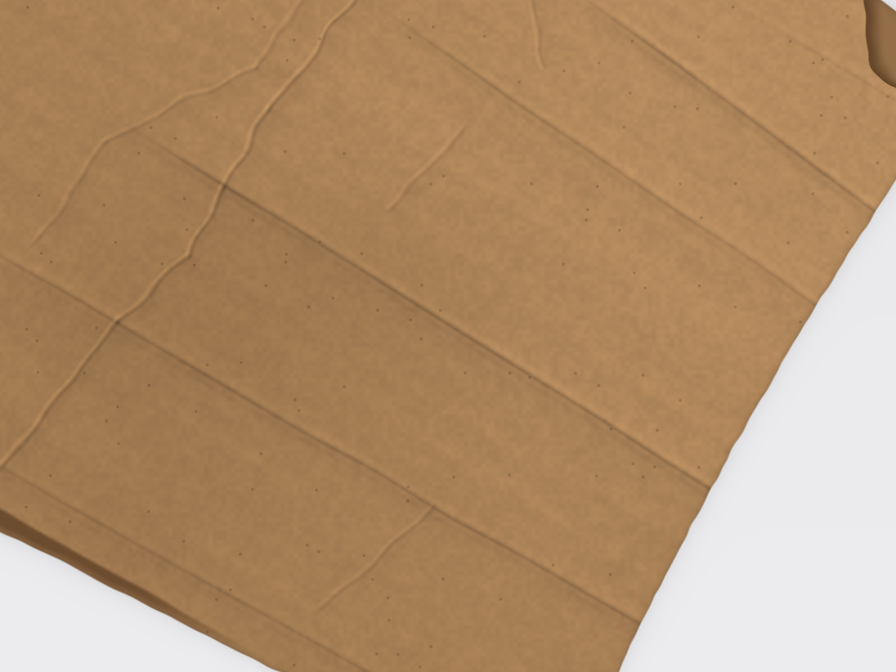
Write a Shadertoy shader that draws this texture.

```glsl
// A creased sheet of brown cardboard lying askew on a pale table.
// Fanned fold lines, wobbling wrinkles, paper grain and soft shading
// are layered on a sheet bounded by a curved side and a straight lower rim.

#define LIGHT_BOARD vec3(0.715, 0.548, 0.372)
#define SHADE_BOARD vec3(0.575, 0.432, 0.282)
#define DARK_BOARD vec3(0.39, 0.27, 0.16)
#define TABLE vec3(0.92, 0.92, 0.93)
#define CREASE_WIDTH 0.0032
#define WRINKLE_WIDTH 0.0030
#define GRAIN 0.055
#define SPECK_DENSITY 0.035

const int CREASE_COUNT = 6;
const int WRINKLE_COUNT = 11;

// Fold lines: height at x = 0, slope, x where it starts, strength
const vec4 CREASES[CREASE_COUNT] = vec4[](
    vec4(1.624, -0.580, 1.05, 0.25), vec4(1.645, -0.735, 0.80, 0.85),
    vec4(1.373, -0.681, 0.52, 0.60), vec4(0.934, -0.625, 0.15, 0.90),
    vec4(0.622, -0.580, -0.10, 0.75), vec4(0.305, -0.560, -0.10, 0.50));

// Wrinkles: start and end point; the first five form the long one
const vec4 WRINKLES[WRINKLE_COUNT] = vec4[](
    vec4(0.54, 1.02, 0.40, 0.84), vec4(0.40, 0.84, 0.33, 0.72),
    vec4(0.33, 0.72, 0.28, 0.62), vec4(0.28, 0.62, 0.174, 0.523),
    vec4(0.174, 0.523, 0.0, 0.305), vec4(0.47, 1.02, 0.38, 0.90),
    vec4(0.38, 0.90, 0.156, 0.79), vec4(0.156, 0.79, 0.05, 0.64),
    vec4(0.69, 0.81, 0.58, 0.69), vec4(0.642, 0.245, 0.477, 0.097),
    vec4(0.79, 1.0, 0.808, 0.90));

float hash(vec2 p) {
    vec3 q = fract(vec3(p.xyx) * 0.1031);
    q += dot(q, q.yzx + 33.33);
    return fract((q.x + q.y) * q.z);
}

float noise(vec2 p) {
    vec2 i = floor(p), f = fract(p);
    f = f * f * (3.0 - 2.0 * f);
    return mix(mix(hash(i), hash(i + vec2(1, 0)), f.x),
               mix(hash(i + vec2(0, 1)), hash(i + vec2(1, 1)), f.x), f.y);
}

float bell(float d, float width) { return exp(-d * d / (width * width)); }

// Thin dark fold with a pale lip above and a soft shadow below
float creaseRelief(vec2 p, vec4 c) {
    float wobble = 0.006 * (noise(vec2(p.x * 9.0, c.x * 40.0)) - 0.5);
    float d = (p.y - c.x - c.y * p.x - wobble) / length(vec2(1.0, c.y));
    float wear = 0.65 + 0.5 * noise(vec2(p.x * 14.0, c.x * 70.0));
    float relief = -0.17 * bell(d, CREASE_WIDTH) * wear
                 + 0.05 * bell(d - 0.008, 0.006)
                 - 0.06 * exp(-abs(d) / 0.035) * step(d, 0.0)
                 - 0.04 * bell(d + 0.012, 0.004) * wear;
    return relief * c.w * smoothstep(c.z, c.z + 0.2, p.x);
}

// Raised ridge: lit on one flank, shaded on the other
float wrinkleRelief(vec2 p, vec4 w) {
    vec2 span = w.zw - w.xy, q = p - w.xy;
    float t = dot(q, span) / dot(span, span);
    float d = (q.x * span.y - q.y * span.x) / length(span);
    d += 0.06 * t * (1.0 - t) * (noise(p * 22.0) - 0.5);
    float ends = smoothstep(-0.06, 0.02, t) * (1.0 - smoothstep(0.98, 1.06, t));
    return ends * (0.10 * bell(d - WRINKLE_WIDTH, WRINKLE_WIDTH)
                 - 0.12 * bell(d + WRINKLE_WIDTH, WRINKLE_WIDTH)
                 - 0.03 * bell(d + 0.012, 0.016));
}

// Sparse dark fibres, one per cell at most
float specks(vec2 p) {
    vec2 cell = floor(p * 60.0);
    vec2 centre = 0.25 + 0.5 * vec2(hash(cell + 7.0), hash(cell + 19.0));
    float r = length(fract(p * 60.0) - centre);
    return step(hash(cell + 41.0), SPECK_DENSITY) * (1.0 - smoothstep(0.06, 0.2, r));
}

vec3 boardColour(vec2 p) {
    // Broad light, falling off toward the lower left
    float light = 0.60 + 0.40 * (p.x - 0.5) + 0.35 * (p.y - 0.4);
    light -= 0.28 * bell(length((p - vec2(0.34, 0.50)) * vec2(0.8, 1.2)), 0.24);
    light += 0.14 * (noise(p * 5.0) - 0.5);
    vec3 colour = mix(SHADE_BOARD, LIGHT_BOARD, clamp(light, 0.0, 1.0));

    // Paper grain and faint flutes along the folds
    float grain = noise(p * 150.0) * 0.6 + noise(p * 70.0 + 9.0) * 0.4 - 0.5;
    float flutes = noise(vec2(dot(p, vec2(0.53, 0.85)) * 55.0, p.x * 3.0)) - 0.5;
    float relief = GRAIN * 1.6 * grain + 0.035 * flutes - 0.16 * specks(p);

    for (int i = 0; i < CREASE_COUNT; i++) relief += creaseRelief(p, CREASES[i]);
    for (int i = 0; i < WRINKLE_COUNT; i++)
        relief += wrinkleRelief(p, WRINKLES[i]) * (i < 5 ? 1.0 : 0.6);
    return colour * (1.0 + relief);
}

void mainImage(out vec4 fragColor, in vec2 fragCoord) {
    vec2 p = fragCoord / iResolution.y;
    float aa = 1.2 / iResolution.y;
    vec3 board = boardColour(p);

    // Shadowed lower flap
    float fold = 0.245 - 0.57 * p.x + 0.004 * (noise(p * 18.0) - 0.5);
    float rim = (p.y - 0.21 + 0.503 * p.x) * 0.893 + 0.004 * (noise(p * 30.0) - 0.5);
    float flap = (1.0 - smoothstep(-0.006, 0.003, p.y - fold))
               * (1.0 - smoothstep(0.18, 0.42, p.x));
    board = mix(board, DARK_BOARD, flap * (0.35 + 0.5 * smoothstep(0.0, 0.012, rim)));

    // Torn upper corner exposing the inner layer
    float tear = 1.287 + 0.046 * exp(-(p.y - 0.87) / 0.02) + 0.006 * (noise(p * 40.0) - 0.5);
    float torn = smoothstep(-aa, aa, p.x - tear) * smoothstep(0.86, 0.87, p.y);
    board = mix(board, mix(DARK_BOARD, SHADE_BOARD, smoothstep(0.0, 0.03, p.x - tear)), torn);

    // Sheet outline: curved right side, lower rim, cut corner
    float side = (0.92 + 0.47 * p.y + 0.13 * p.y * p.y - p.x) * 0.86
               + 0.003 * (noise(p * 45.0) - 0.5);
    float corner = (1.0 - 0.75 * (p.x - 1.311) - p.y) * 0.8;
    float inside = min(min(side, rim), corner);
    board *= 1.0 - 0.16 * exp(-max(inside, 0.0) / 0.004);

    vec3 table = TABLE + vec3(0.012, 0.012, 0.016) * (0.5 - p.y);
    table *= 1.0 - 0.06 * exp(min(inside, 0.0) / 0.012);
    fragColor = vec4(mix(table, board, smoothstep(-aa, aa, inside)), 1.0);
}
```
